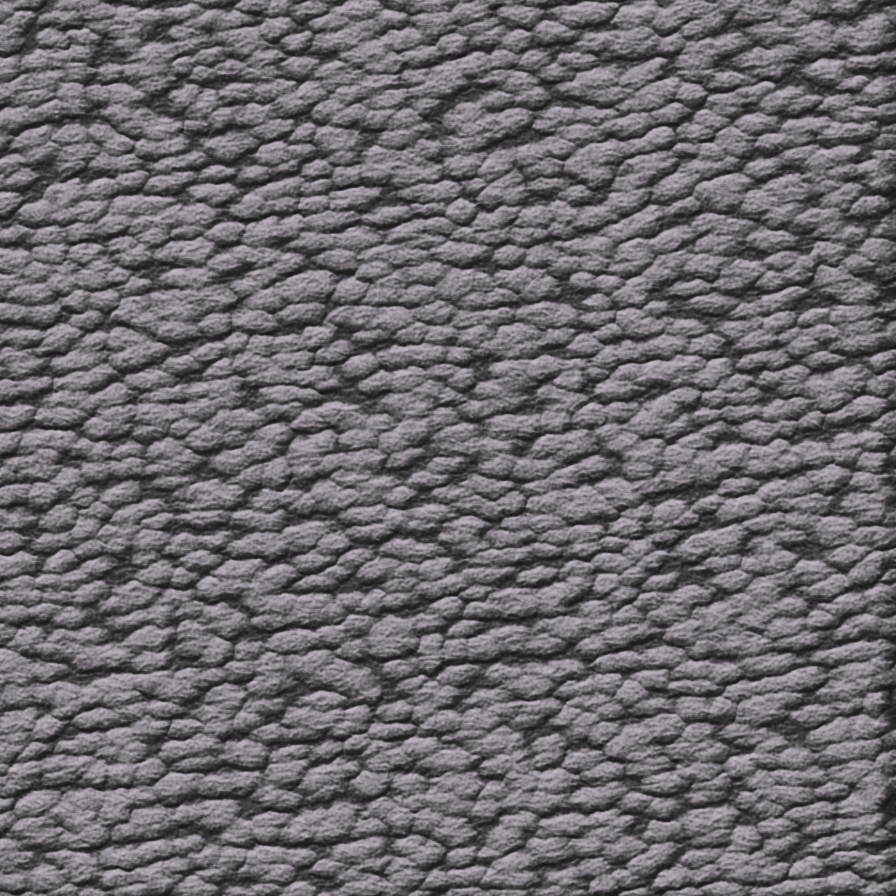
A WebGL 1 fragment shader for this texture:

```glsl
precision highp float;
// Grey, rough woven relief: small tilted oval nubs lit from above.
uniform vec2 u_resolution;

vec2 hash2(vec2 p) {
  vec3 a = fract(p.xyx * vec3(0.1031, 0.1030, 0.0973));
  a += dot(a, a.yzx + 33.33);
  return fract((a.xx + a.yz) * a.zy);
}

float gradientNoise(vec2 p) {
  vec2 i = floor(p), f = fract(p);
  vec2 u = f * f * f * (f * (f * 6.0 - 15.0) + 10.0);
  float a = dot(hash2(i) * 2.0 - 1.0, f);
  float b = dot(hash2(i + vec2(1.0, 0.0)) * 2.0 - 1.0, f - vec2(1.0, 0.0));
  float c = dot(hash2(i + vec2(0.0, 1.0)) * 2.0 - 1.0, f - vec2(0.0, 1.0));
  float d = dot(hash2(i + 1.0) * 2.0 - 1.0, f - 1.0);
  return mix(mix(a, b, u.x), mix(c, d, u.x), u.y);
}

// Height of softly merged domes, scattered around a staggered grid.
float nubs(vec2 uv) {
  vec2 q = vec2(uv.x * 27.0, (uv.y - 0.12 * uv.x) * 47.0) + 60.0;
  q += 0.8 * vec2(gradientNoise(uv * 9.0 + 20.0), gradientNoise(uv * 8.0 + 50.0));
  q += 0.28 * vec2(gradientNoise(uv * 60.0 + 10.0), gradientNoise(uv * 65.0 + 90.0));
  vec2 cell = floor(q);
  float sum = exp(-3.0);
  for (int j = -1; j <= 1; j++) {
    for (int i = -2; i <= 2; i++) {
      vec2 id = cell + vec2(float(i), float(j));
      vec2 jitter = hash2(id);
      vec2 shape = hash2(id + 171.0);
      vec2 center = id + 0.1 + 0.8 * jitter;
      center.x += 0.5 * mod(id.y, 2.0) - 0.25;
      vec2 d = (q - center) / mix(vec2(0.52, 0.50), vec2(0.74, 0.68), shape);
      float dome = 1.0 - pow(dot(d, d) + 0.0001, 1.25);
      sum += exp(9.0 * (dome + 0.4 * shape.y - 0.2));
    }
  }
  return log(sum) / 9.0;
}

// Nubs with fine, mostly horizontal fibres and sharp threads.
float relief(vec2 uv) {
  vec2 tilted = vec2(uv.x, uv.y - 0.12 * uv.x);
  float fibres = 0.26 * gradientNoise(tilted * vec2(75.0, 190.0) + 30.0);
  fibres += 0.18 * gradientNoise(tilted * vec2(190.0, 300.0) + 70.0);
  float threads = 1.0 - abs(gradientNoise(tilted * vec2(45.0, 110.0) + 120.0)) * 7.0;
  return nubs(uv) + fibres + 0.15 * max(threads, 0.0);
}

void main() {
  vec2 uv = gl_FragCoord.xy / u_resolution;

  // Slope toward the light, plus darker hollows.
  float height = relief(uv);
  float slope = height - relief(uv + vec2(-0.0010, 0.0033));
  float tone = 0.535 + 0.74 * slope + 0.29 * (height - 0.66);

  // Fine grain and broad unevenness.
  tone += 0.24 * gradientNoise(uv * 250.0 + 15.0);
  tone += 0.05 * gradientNoise(uv * 5.0 + 40.0);

  // Shaded right and lower rims.
  tone -= 0.25 * smoothstep(0.975, 1.0, uv.x);
  tone -= 0.20 * (1.0 - smoothstep(0.0, 0.012, uv.y));

  // Soft limit on highlights and shadows.
  float offset = tone - 0.53;
  tone = 0.53 + 0.50 * offset / sqrt(0.25 + offset * offset);
  vec3 shadow = vec3(0.025, 0.03, 0.025);
  vec3 highlight = vec3(0.80, 0.762, 0.808);
  gl_FragColor = vec4(mix(shadow, highlight, clamp(tone, 0.0, 1.0)), 1.0);
}
```
